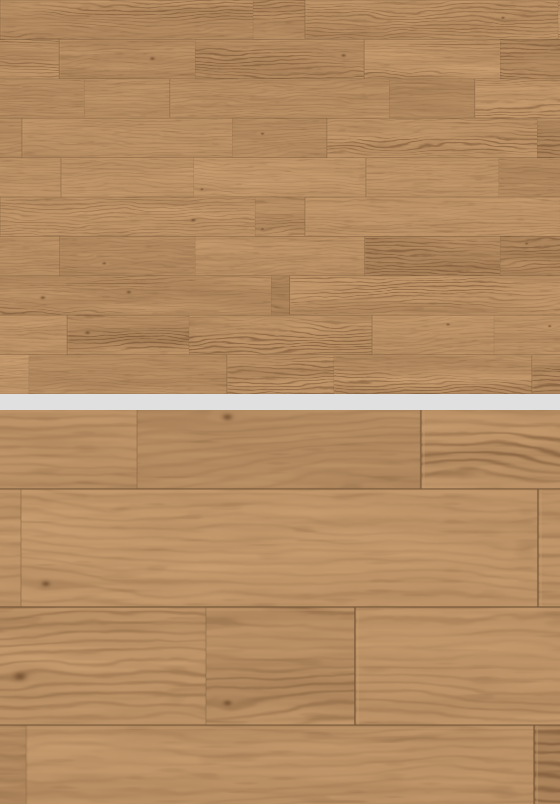
Top, the full canvas; bottom, a detail of the centre.
Give the GLSL for this texture, as a Shadertoy shader.

```glsl
// Oak parquet: ten rows of long staggered planks with grain, knots and fine seams.

const float ROWS = 10.0;
const float PLANK_LENGTH = 0.774;      // in canvas heights
const float SEAM_HALF_WIDTH = 0.0008;
const float RING_FREQUENCY = 105.0;
const float TONE_VARIATION = 0.30;
const float KNOT_CHANCE = 0.4;
const vec2 KNOT_SIZE = vec2(0.0055, 0.0038);
const vec3 OAK_DARK = vec3(0.58, 0.43, 0.285);
const vec3 OAK_LIGHT = vec3(0.78, 0.61, 0.43);
const vec3 VEIN = vec3(0.44, 0.30, 0.18);
const vec3 SEAM = vec3(0.46, 0.34, 0.22);

// Per row, top to bottom, as fractions of a plank: first joint and inner splice.
const float STAGGER[10] = float[10](0.0, 0.194, 0.557, 0.072, 0.2, 0.0, 0.196, 0.95, 0.22, 0.744);
const float SPLICE[10] = float[10](0.83, 0.447, 0.72, 0.69, 0.435, 0.837, 0.445, 0.94, 0.4, 0.35);

float hash(vec2 p) {
    return fract(sin(dot(p, vec2(12.9898, 78.233))) * 43758.5453);
}

float noise(vec2 p) {
    vec2 i = floor(p), f = fract(p);
    f = f * f * (3.0 - 2.0 * f);
    return mix(mix(hash(i), hash(i + vec2(1, 0)), f.x),
               mix(hash(i + vec2(0, 1)), hash(i + vec2(1, 1)), f.x), f.y);
}

float fbm(vec2 p) {
    float sum = 0.0, amplitude = 0.533;
    for (int i = 0; i < 4; i++) {
        sum += amplitude * noise(p);
        p = p * 2.03 + 7.1;
        amplitude *= 0.5;
    }
    return sum;
}

// Antialiased line of given half width at distance d.
float line(float d, float halfWidth, float pixel) {
    float coverage = min(1.0, 2.0 * halfWidth / pixel);
    float w = max(halfWidth, 0.5 * pixel);
    return coverage * (1.0 - smoothstep(w - 0.5 * pixel, w + 0.5 * pixel, abs(d)));
}

// Wood colour at p for one piece; figure sets how bold the growth rings are.
vec3 oak(vec2 p, float seed, float figure) {
    vec2 q = p + seed * vec2(5.3, 3.7);
    float bend = fbm(q * vec2(3.5, 13.0));
    float ripple = fbm(q * vec2(16.0, 50.0));
    float phase = q.y * RING_FREQUENCY + 5.0 * bend + 1.1 * ripple;
    float rings = pow(0.5 + 0.5 * sin(6.2832 * phase), 3.0);
    float patches = smoothstep(0.35, 0.65, fbm(q * vec2(2.2, 24.0) + 11.0));
    float bands = fbm(q * vec2(1.6, 26.0) + 3.0);
    float fibre = 0.5 * noise(q * vec2(7.0, 170.0)) + 0.5 * noise(q * vec2(24.0, 330.0));
    float pores = smoothstep(0.72, 0.95, noise(q * vec2(32.0, 260.0) + 5.0));

    float tone = 0.70 + TONE_VARIATION * (hash(vec2(seed, 4.0)) - 0.5) - 0.08 * figure;
    tone += mix(0.3, 0.8, figure) * (bands - 0.5) + 0.36 * (fibre - 0.5);
    tone -= 0.14 * rings + 0.16 * pores;
    vec3 color = mix(OAK_DARK, OAK_LIGHT, clamp(tone, -0.15, 1.1));
    return mix(color, VEIN, rings * patches * mix(0.05, 0.48, figure));
}

void mainImage(out vec4 fragColor, in vec2 fragCoord) {
    float pixel = 1.0 / iResolution.y;
    vec2 p = fragCoord * pixel;

    // Row, plank and piece under this point
    float depth = (1.0 - p.y) * ROWS;
    int row = clamp(int(floor(depth)), 0, int(ROWS) - 1);
    float along = p.x / PLANK_LENGTH - STAGGER[row];
    vec2 plank = vec2(floor(along), float(row));
    vec2 local = vec2(fract(along) * PLANK_LENGTH, fract(depth) / ROWS);
    float splice = SPLICE[row] * PLANK_LENGTH;
    float piece = step(splice, local.x);
    float seed = hash(plank + vec2(0.37 * piece, 2.7));
    float figure = smoothstep(0.4, 0.8, hash(plank + 17.3));

    // Knots darken the wood and push the grain around them
    float knots = 0.0;
    vec2 grain = p;
    for (int i = 0; i < 2; i++) {
        vec2 key = plank + float(i) * 3.1 + 29.0;
        vec2 center = vec2(mix(0.06, 0.94, hash(key)) * PLANK_LENGTH,
                           mix(0.15, 0.85, hash(key + 5.7)) / ROWS);
        float present = step(hash(key + 9.2), KNOT_CHANCE);
        vec2 d = local - center;
        vec2 reach = d / vec2(0.035, 0.014);
        grain.y += present * 0.6 * d.y * exp(-dot(reach, reach));
        vec2 core = d / (KNOT_SIZE * mix(0.6, 1.1, hash(key + 1.9)));
        knots += present * exp(-dot(core, core));
    }

    vec3 color = oak(grain, seed, figure);
    color = mix(color, VEIN, 0.75 * min(knots, 1.0));

    // Seams between rows and plank ends, with a pale bevel beside them
    float rowEdge = min(local.y, 1.0 / ROWS - local.y);
    float endEdge = min(local.x, PLANK_LENGTH - local.x);
    float bevel = max(line(local.y - 0.0026, SEAM_HALF_WIDTH, pixel),
                      line(local.x - 0.0026, SEAM_HALF_WIDTH, pixel));
    color = mix(color, OAK_LIGHT, 0.35 * bevel);
    color = mix(color, SEAM, 0.6 * line(rowEdge, SEAM_HALF_WIDTH, pixel));
    color = mix(color, SEAM, 0.65 * line(endEdge, SEAM_HALF_WIDTH, pixel));
    color = mix(color, SEAM, 0.22 * line(local.x - splice, SEAM_HALF_WIDTH, pixel));

    fragColor = vec4(color, 1.0);
}
```
